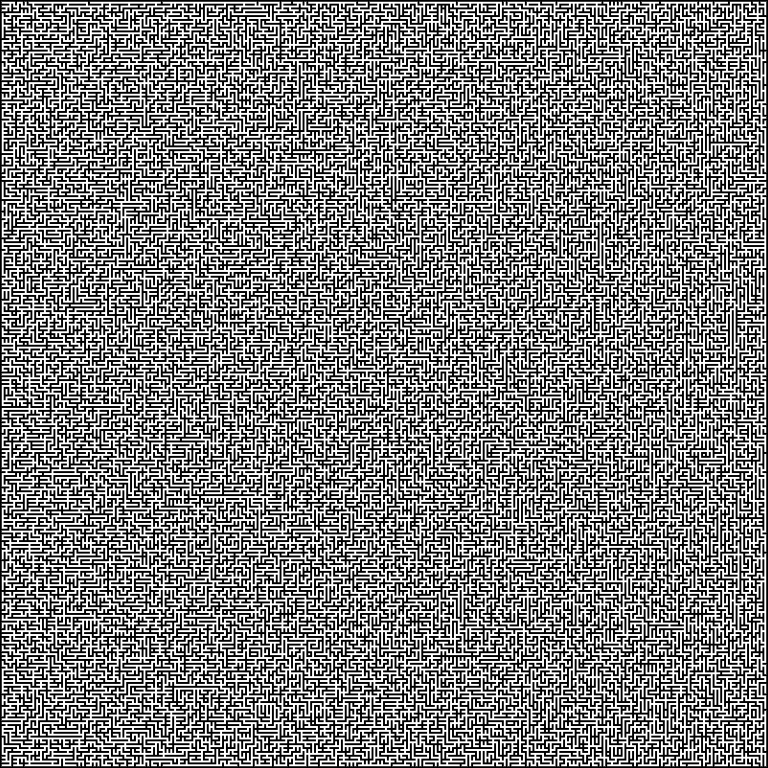
Write a WebGL 1 fragment shader that draws this pattern.

```glsl
precision highp float;
// A fine black and white maze. Every inner post of a square lattice grows one
// wall toward a random neighbour, and closed rings of walls are opened again.
// Walls are drawn as soft bars that cross at the posts.

uniform vec2 u_resolution;

#define CELLS 200.0        // maze cells across the canvas
#define WALL 0.5           // wall thickness, in cells
#define FRAME 0.001        // black margin, in canvas units
#define SOFTNESS 1.15      // width of the smoothed edge, in pixels
#define DRIFT 0.18         // horizontal at the left, vertical at the right
#define DRIFT_CENTER 0.58  // where both directions are equally common
#define INK vec3(0.0)
#define PAPER vec3(1.0)

float hash(vec2 p) {
  vec3 q = fract(vec3(p.xyx) * vec3(0.1031, 0.1030, 0.0973));
  q += dot(q, q.yzx + 33.33);
  return fract((q.x + q.y) * q.z);
}

// Random neighbour direction, with a preference that drifts across the canvas
vec2 firstPick(vec2 post) {
  float side = hash(post + 313.7) < 0.5 ? -1.0 : 1.0;
  float horizontalShare = 0.5 + DRIFT * (DRIFT_CENTER - post.x / CELLS);
  return hash(post + 17.3) < horizontalShare ? vec2(side, 0.0)
                                             : vec2(0.0, side);
}

// Follow the picks for four steps. If they return to the start they form a
// doubled wall or a closed cell, and the lower left post turns its wall around.
vec2 wallDirection(vec2 post) {
  vec2 dir = firstPick(post);
  vec2 walker = post + dir;
  vec2 lowest = min(post, walker);
  for (int i = 0; i < 3; i++) {
    walker += firstPick(walker);
    lowest = min(lowest, walker);
  }
  bool returned = distance(walker, post) < 0.5;
  return returned && distance(lowest, post) < 0.5 ? -dir : dir;
}

bool isInner(vec2 post) {
  return min(post.x, post.y) > 0.5 && max(post.x, post.y) < CELLS - 0.5;
}

bool grows(vec2 post, vec2 dir) {
  return isInner(post) && dot(wallDirection(post), dir) > 0.5;
}

bool hasWall(vec2 post, vec2 dir) {
  return grows(post, dir) || grows(post + dir, -dir);
}

// Soft coverage of the region below half a wall thickness
float belowHalfWall(float x, float edge) {
  return smoothstep(-0.5, 0.5, (0.5 * WALL - x) / edge);
}

// Coverage of a bar that may extend past the post on either side
float span(float x, bool toMinus, bool toPlus, float edge) {
  float left = toMinus ? 1.0 : belowHalfWall(-x, edge);
  float right = toPlus ? 1.0 : belowHalfWall(x, edge);
  return max(left + right - 1.0, 0.0);
}

void main() {
  vec2 uv = gl_FragCoord.xy / u_resolution;
  float cellScale = CELLS / (1.0 - 2.0 * FRAME);
  vec2 p = (uv - FRAME) * cellScale;
  float edge = SOFTNESS * cellScale / min(u_resolution.x, u_resolution.y);

  // Walls meeting at the nearest post: two bars sharing a central square
  vec2 post = floor(p + 0.5);
  vec2 d = p - post;
  vec2 e = vec2(1.0, 0.0);
  float barX = span(d.x, hasWall(post, -e.xy), hasWall(post, e.xy), edge);
  float barY = span(d.y, hasWall(post, -e.yx), hasWall(post, e.yx), edge);
  float coreX = span(d.x, false, false, edge);
  float coreY = span(d.y, false, false, edge);
  float wall = barX * coreY + coreX * barY - coreX * coreY;

  // Closed outer wall
  vec2 inset = min(p, CELLS - p);
  wall = max(wall, belowHalfWall(min(inset.x, inset.y), edge));

  gl_FragColor = vec4(mix(PAPER, INK, wall), 1.0);
}
```
